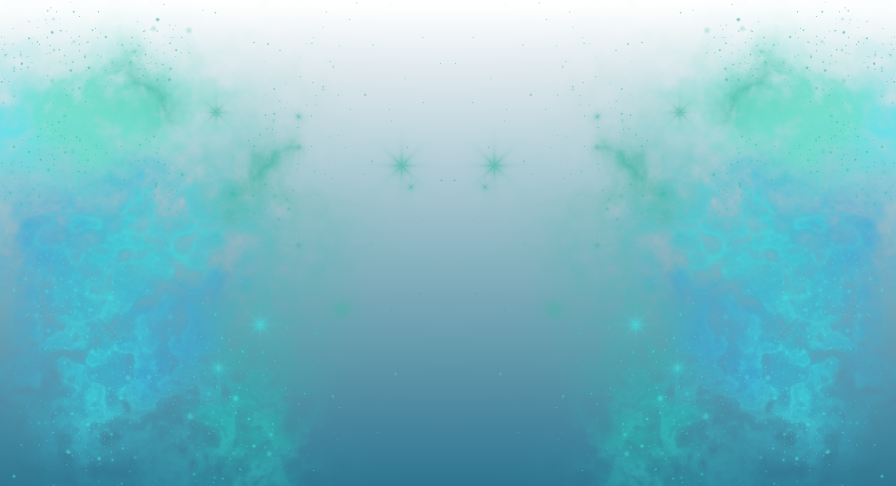
Reproduce this background procedurally as a WebGL 2 fragment shader.

```glsl
#version 300 es
precision highp float;
uniform vec2 u_resolution;
out vec4 fragColor;

const float ASPECT = 1.845;
const vec3 SKY_TOP = vec3(1.0);
const vec3 SKY_HIGH = vec3(0.87, 0.91, 0.93);
const vec3 SKY_MID = vec3(0.56, 0.72, 0.77);
const vec3 SKY_LOW = vec3(0.18, 0.46, 0.57);
const vec3 MINT = vec3(0.43, 0.88, 0.80);
const vec3 AQUA = vec3(0.38, 0.88, 0.92);
const vec3 CYAN = vec3(0.22, 0.74, 0.82);
const vec3 BLUE = vec3(0.25, 0.60, 0.83);
const vec3 TEAL = vec3(0.17, 0.67, 0.66);
const vec3 GREEN = vec3(0.25, 0.71, 0.63);
const vec3 SPARK = vec3(0.27, 0.87, 0.88);
const float WARP = 0.15;
const float GRAIN = 1.2;
const float SPECK_LAYERS = 4.0;

float hash(vec2 p) {
    return fract(sin(dot(p, vec2(127.1, 311.7))) * 43758.5453);
}

float noise(vec2 p) {
    vec2 i = floor(p), f = fract(p);
    f = f * f * (3.0 - 2.0 * f);
    return mix(mix(hash(i), hash(i + vec2(1, 0)), f.x),
               mix(hash(i + vec2(0, 1)), hash(i + vec2(1, 1)), f.x), f.y);
}

// Returns smooth turbulence in x and thin ridges in y
vec2 fbm(vec2 p) {
    vec2 sum = vec2(0.0);
    float amp = 0.5;
    for (int i = 0; i < 5; i++) {
        float n = noise(p);
        sum += amp * vec2(n, pow(1.0 - abs(2.0 * n - 1.0), 3.0));
        p = mat2(1.6, 1.2, -1.2, 1.6) * p + 7.3;
        amp *= 0.55;
    }
    return sum;
}

vec3 sky(float y) {
    vec3 c = mix(SKY_LOW, SKY_MID, clamp(y / 0.5, 0.0, 1.0));
    c = mix(c, SKY_HIGH, clamp((y - 0.5) / 0.35, 0.0, 1.0));
    return mix(c, SKY_TOP, clamp((y - 0.85) / 0.14, 0.0, 1.0));
}

// Soft elliptical puff
float puff(vec2 p, vec2 center, vec2 radius) {
    vec2 d = (p - center) / radius;
    return exp(-dot(d, d));
}

// Thin curved wisp, limited to one side of its circle
float wisp(vec2 p, vec2 center, float radius, vec2 facing) {
    vec2 d = p - center;
    float side = smoothstep(0.5, 0.95, dot(normalize(d + 1e-5), normalize(facing)));
    float off = length(d) - radius;
    return side * (exp(-abs(off) * 80.0) + 0.4 * exp(-off * off * 500.0));
}

// Hazy core with eight fading rays
float star(vec2 p, vec2 center, float size) {
    vec2 d = (p - center) / size;
    float r = length(d);
    float rays = pow(abs(cos(4.0 * atan(d.y, d.x + 1e-5))), 6.0);
    return 0.45 * exp(-r * r * 14.0) + exp(-r * 2.4) * (0.3 + 0.4 * rays);
}

// Scattered dots, one per grid cell
float specks(vec2 p, float cells, float density) {
    vec2 id = floor(p * cells);
    vec2 spot = 0.3 + 0.4 * vec2(hash(id + 3.1), hash(id + 8.7));
    float size = mix(0.06, 0.16, pow(hash(id + 5.3), 4.0));
    float r = length(fract(p * cells) - spot);
    float glow = exp(-r * r / (size * size)) * smoothstep(0.3, 0.1, r);
    return glow * step(hash(id), density) * (0.3 + 0.7 * hash(id + 1.9));
}

void main() {
    vec2 uv = gl_FragCoord.xy / u_resolution;
    vec2 p = vec2(min(uv.x, 1.0 - uv.x) * ASPECT, uv.y);
    vec3 color = sky(p.y);

    // Turbulence for the cloud edges and grain
    vec2 bend = vec2(fbm(p * 8.0).x, fbm(p * 8.0 + 19.0).x) - 0.52;
    vec2 q = p + WARP * bend;
    vec2 soft = fbm(q * 9.0 + 4.0);
    vec2 fine = fbm((p + 0.05 * bend) * 30.0 + 31.0);
    float body = clamp(0.62 + 0.9 * (soft.x - 0.52) + GRAIN * (fine.x - 0.52), 0.0, 1.0);

    // Clouds, back to front
    color = mix(color, GREEN, 0.34 * body * puff(q, vec2(0.50, 0.47), vec2(0.18, 0.28)));
    float seam = mix(0.6, 1.0, smoothstep(0.403, 0.412, p.x));
    color = mix(color, TEAL, 0.95 * seam * body * puff(q, vec2(0.49, 0.08), vec2(0.12, 0.19)));
    color = mix(color, CYAN, 0.48 * body * puff(q, vec2(0.22, 0.36), vec2(0.28, 0.36)));
    float mint = puff(q, vec2(0.18, 0.745), vec2(0.16, 0.12)) + 0.4 * puff(q, vec2(0.32, 0.79), vec2(0.12, 0.08));
    color = mix(color, MINT, min(1.15 * body * mint, 0.85));
    color = mix(color, AQUA, 0.80 * body * puff(q, vec2(0.01, 0.735), vec2(0.09, 0.10)));
    float blue = puff(q, vec2(0.11, 0.51), vec2(0.12, 0.10)) + puff(q, vec2(0.32, 0.28), vec2(0.11, 0.10))
               + 0.8 * puff(q, vec2(0.43, 0.40), vec2(0.05)) + 0.6 * puff(q, vec2(0.25, 0.64), vec2(0.07, 0.05))
               + 0.6 * puff(q, vec2(0.07, 0.30), vec2(0.10, 0.12));
    float bright = puff(q, vec2(0.30, 0.52), vec2(0.16, 0.10)) + puff(q, vec2(0.22, 0.27), vec2(0.10, 0.15));
    color = mix(color, BLUE, min(0.75 * body * blue, 0.75));
    color = mix(color, CYAN, min(0.8 * body * bright, 0.75));

    // Mottled light inside the clouds
    float lit = min(bright + 0.3 * blue + 0.4 * puff(p, vec2(0.48, 0.1), vec2(0.14)), 1.0);
    float mottle = 0.25 * soft.y + 0.4 * fine.y + 0.6 * fine.x;
    color = mix(color, SPARK, 0.8 * lit * smoothstep(0.4, 0.95, mottle));

    // Wisps
    vec2 w = p + 0.10 * bend;
    float wisps = wisp(w, vec2(0.613, 0.55), 0.143, vec2(-0.7, 0.7)) + 0.8 * wisp(w, vec2(0.24, 0.735), 0.115, vec2(0.6, 0.8));
    float veil = puff(q, vec2(0.56, 0.62), vec2(0.13, 0.10)) + puff(q, vec2(0.27, 0.80), vec2(0.13, 0.07));
    color = mix(color, GREEN, 0.5 * wisps * body + 0.24 * min(veil, 1.0) * soft.y);

    // Dust gathers in patches and thins out toward the middle
    vec3 glint = mix(SPARK, GREEN, smoothstep(0.45, 0.65, p.y + 0.3 * smoothstep(0.5, 0.7, p.x)));
    float density = 0.40 * smoothstep(0.82, 0.10, p.x) * smoothstep(0.25, 0.7, noise(p * 9.0));
    for (float i = 0.0; i < SPECK_LAYERS; i++)
        color = mix(color, glint, 0.75 * specks(p + i * 0.37, 24.0 + 17.0 * i, density + 0.15 * lit));

    // Larger stars
    float stars = star(p, vec2(0.827, 0.659), 0.060) + star(p, vec2(0.445, 0.769), 0.042)
                + 0.85 * star(p, vec2(0.704, 0.363), 0.055) + 0.6 * star(p, vec2(0.474, 0.550), 0.050)
                + 0.8 * star(p, vec2(0.615, 0.760), 0.019) + 0.8 * star(p, vec2(0.615, 0.697), 0.019)
                + 0.8 * star(p, vec2(0.615, 0.495), 0.021) + 0.8 * star(p, vec2(0.846, 0.615), 0.019);
    float sparks = star(p, vec2(0.536, 0.332), 0.045) + star(p, vec2(0.450, 0.243), 0.030);
    color = mix(color, GREEN, min(0.75 * stars, 0.85));
    color = mix(color, SPARK, min(0.8 * sparks, 0.85));

    fragColor = vec4(color, 1.0);
}
```
